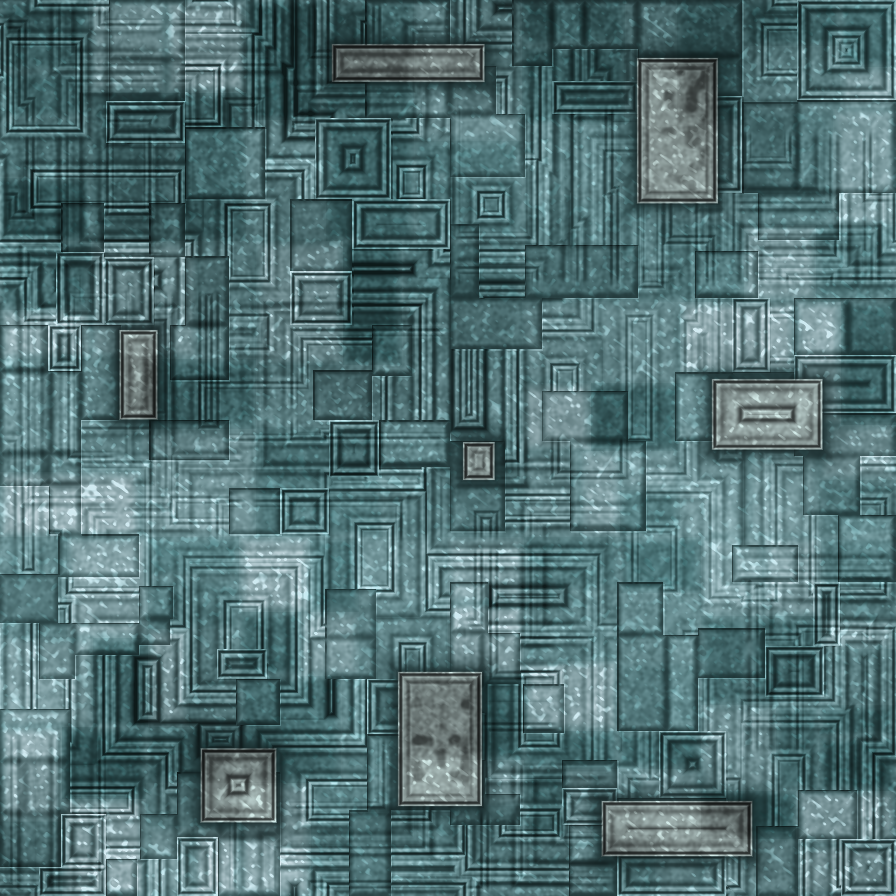
This texture is drawn by a Shadertoy shader. Its source:

```glsl
// Teal stone relief of nested rectangular grooves, flat slabs and raised grey plates.

const float RING_WIDTH = 0.0112;

float hash(vec2 p) {
    vec3 q = fract(vec3(p.xyx) * 0.1031);
    q += dot(q, q.yzx + 33.33);
    return fract((q.x + q.y) * q.z);
}

vec2 hash2(vec2 p) {
    return vec2(hash(p), hash(p + 57.0));
}

float valueNoise(vec2 p) {
    vec2 i = floor(p), f = fract(p);
    f = f * f * (3.0 - 2.0 * f);
    float low = mix(hash(i), hash(i + vec2(1, 0)), f.x);
    float high = mix(hash(i + vec2(0, 1)), hash(i + vec2(1, 1)), f.x);
    return mix(low, high, f.y);
}

// Mitred distance to the nearest scattered box, with the key of that box.
vec3 nearestBox(vec2 uv, float count, float seed, float minSize, float maxSize) {
    vec2 cell = floor(uv * count);
    vec3 best = vec3(9.0);
    for (int y = -1; y <= 1; y++)
    for (int x = -1; x <= 1; x++) {
        vec2 id = cell + vec2(x, y);
        vec2 key = mod(id, count) + seed;
        vec2 center = (id + 0.2 + 0.6 * hash2(key)) / count;
        vec2 shape = hash2(key + 13.0);
        vec2 halfSize = mix(vec2(minSize), vec2(maxSize), shape * shape) / count;
        vec2 q = abs(uv - center) - halfSize;
        float d = max(q.x, q.y);
        if (d < best.x) best = vec3(d, key);
    }
    return best;
}

// Irregular guillotine split of the canvas: distance to the block edge, block hash.
vec2 splitBlock(vec2 uv, float seed, int levels) {
    vec2 lo = vec2(0.0), hi = vec2(1.0);
    float key = seed;
    for (int i = 0; i < levels; i++) {
        vec2 size = hi - lo;
        vec2 r = hash2(vec2(key, seed));
        int axis = size.x > size.y * mix(0.7, 1.4, r.x) ? 0 : 1;
        float cut = lo[axis] + size[axis] * mix(0.35, 0.65, r.y);
        key *= 2.0;
        if (uv[axis] < cut) hi[axis] = cut;
        else { lo[axis] = cut; key += 1.0; }
    }
    vec2 edge = min(uv - lo, hi - uv);
    return vec2(min(edge.x, edge.y), hash(vec2(key, seed + 5.0)));
}

// Parallel ridges of uneven width whose grooves vary in depth from ring to ring.
float grooves(float d, float seed) {
    float ring = d / RING_WIDTH + 0.4 * sin(d * 140.0);
    float ridge = smoothstep(0.0, 0.85, abs(fract(ring) - 0.5) * 2.0);
    float depth = mix(0.1, 0.95, hash(vec2(floor(ring) + 40.0, seed)));
    float band = 0.12 * sin(d * 115.0 + seed);
    return 0.95 - depth * (1.0 - ridge) + band;
}

float maze(vec2 uv, float count, float seed) {
    float d = nearestBox(uv, count, seed, 0.06, 0.5).x;
    return mix(0.85, grooves(d, seed), smoothstep(-0.005, 0.0, d));
}

vec3 plateBox(vec2 uv) {
    vec3 box = nearestBox(uv, 3.0, 71.0, 0.05, 0.26);
    if (hash(box.yz + 9.0) > 0.75) box.x = 1.0;
    return box;
}

float surfaceHeight(vec2 uv) {
    // Running maze, deep in some regions and worn in others
    vec2 block = splitBlock(uv, 3.0, 8);
    float wear = smoothstep(0.25, 0.75, valueNoise(uv * 4.0 + 3.0));
    float h = 0.9 - (0.9 - maze(uv, 6.0, 21.0)) * mix(0.5, 1.1, wear);

    // Flat slabs and framed blocks
    float slabTop = 0.7 + 0.3 * fract(block.y * 37.0);
    if (block.y < 0.36) h = mix(0.35, slabTop, smoothstep(0.0, 0.008, block.x));
    else if (block.y < 0.42) h = grooves(block.x, 8.0);

    // Faint second maze crossing the first
    vec2 veil = splitBlock(uv, 7.0, 5);
    float veilDepth = 0.45 * step(0.35, veil.y) * smoothstep(0.0, 0.015, veil.x);
    h -= veilDepth * (0.9 - maze(uv, 4.0, 45.0));

    // Raised plates, either ringed throughout or with a worn flat core
    vec3 plate = plateBox(uv);
    float core = smoothstep(0.012, 0.016, -plate.x) * step(0.5, hash(plate.yz + 31.0));
    float worn = 0.5 + 0.45 * smoothstep(0.1, 0.5, valueNoise(uv * 75.0));
    float plateHeight = mix(grooves(-plate.x, 4.0), worn, core) + 0.08;
    h = mix(h, plateHeight, smoothstep(0.001, -0.001, plate.x));

    // Rough stone
    return h + 0.14 * (valueNoise(uv * 85.0) - 0.5);
}

void mainImage(out vec4 fragColor, in vec2 fragCoord) {
    vec2 uv = fragCoord / iResolution.y;
    float height = surfaceHeight(uv);
    float slope = height - surfaceHeight(uv + vec2(-0.0015, 0.0015));

    // Soft patches and slanted grain
    vec2 patchBlock = splitBlock(uv, 5.0, 7);
    float patchTone = (patchBlock.y - 0.5) * smoothstep(-0.004, 0.012, patchBlock.x);
    float cloud = valueNoise(uv * 5.0) - 0.5;
    vec2 slant = mat2(0.8, 0.6, -0.6, 0.8) * uv;
    float grain = valueNoise(slant * 250.0) - 0.5;
    float sparkle = smoothstep(0.62, 0.95, valueNoise(slant * vec2(170.0, 240.0) + 17.0));

    // Relief light
    float tone = 0.09 + 0.45 * height + 0.24 * slope;
    tone += 0.27 * patchTone + 0.2 * cloud;
    tone += height * (0.16 * grain + (0.2 + 0.3 * patchTone) * sparkle);

    // Shadow around the plates
    float plateDistance = plateBox(uv).x;
    float plateMask = smoothstep(0.001, -0.001, plateDistance);
    float shadow = 0.7 * exp(-max(plateDistance, 0.0) / 0.011);
    tone *= 1.0 - shadow * (1.0 - plateMask);
    tone = clamp(max(tone, 0.12 + 0.55 * tone), 0.1, 0.92);

    // Teal in the dark, paler in the light, grey on the plates
    float redShare = 0.54 + 0.36 * tone + 0.14 * patchTone - 0.05 * sparkle;
    vec3 teal = tone * vec3(redShare, 1.0, 1.03);
    vec3 grey = tone * vec3(0.9, 1.0, 0.99);
    fragColor = vec4(mix(teal, grey, plateMask), 1.0);
}
```
